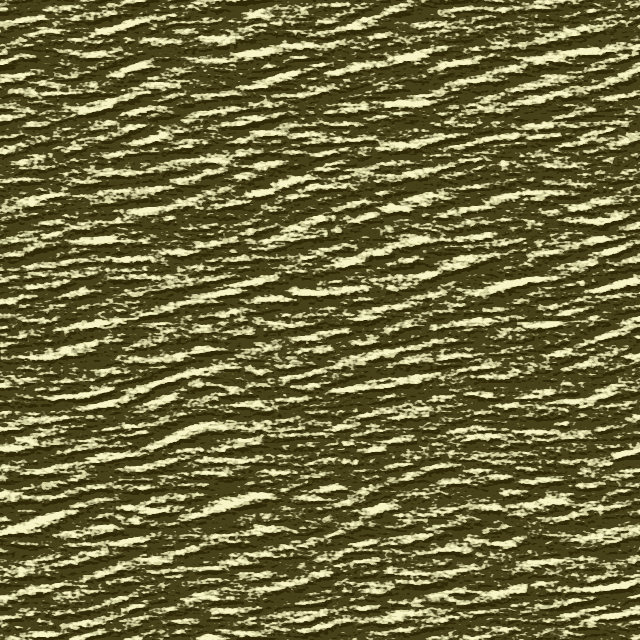
Reproduce this texture procedurally as a WebGL 2 fragment shader.

```glsl
#version 300 es
precision highp float;

uniform vec2 u_resolution;
out vec4 fragColor;

// Palette, from deep shade to highlight
const vec3 SHADE = vec3(0.19, 0.16, 0.03);
const vec3 OLIVE = vec3(0.28, 0.26, 0.10);
const vec3 MOSS  = vec3(0.44, 0.42, 0.25);
const vec3 STRAW = vec3(0.67, 0.66, 0.49);
const vec3 CREAM = vec3(0.84, 0.83, 0.63);
const vec3 LIGHT = vec3(0.97, 0.96, 0.78);

// Cells per canvas, along and across each layer
const vec2 STREAK_FREQ = vec2(10.0, 57.0);
const vec2 STRAND_FREQ = vec2(21.0, 104.0);
const vec2 FRAY_FREQ   = vec2(73.0, 217.0);
const vec2 GRAIN_FREQ  = vec2(170.0, 290.0);

const float STREAK_SLOPE = 0.27;
const float STRAND_SLOPE = 0.06;
const float STREAK_WEIGHT = 0.67;
const float STRAND_WEIGHT = 0.60;
const float FRAY_WEIGHT   = 0.40;

const float WARP_FREQ = 5.0;
const float WARP_AMOUNT = 0.004;
const vec2  BAND_OFFSET = vec2(0.0, 0.8);   // half a band, in cells
const float BAND_SCALE = 0.68;
const vec2  SHADOW_OFFSET = vec2(-0.002, 0.004);
const float UNIT_DEVIATION = 4.75; // scales gradient noise to a deviation of one

uint hash(ivec2 cell, uint seed) {
    uvec2 c = uvec2(cell);
    uint h = c.x * 1597u + c.y * 51749u + seed * 7919u;
    h = (h ^ (h >> 16)) * 73244475u;
    h = (h ^ (h >> 15)) * 73244475u;
    return h ^ (h >> 16);
}

float cornerSlope(ivec2 cell, vec2 offset, uint seed) {
    float angle = float(hash(cell, seed) & 1023u) * 6.2832 / 1024.0;
    return dot(vec2(cos(angle), sin(angle)), offset);
}

float gradientNoise(vec2 p, uint seed) {
    ivec2 i = ivec2(floor(p));
    vec2 f = fract(p);
    vec2 w = f * f * (3.0 - 2.0 * f);
    float a = cornerSlope(i, f, seed);
    float b = cornerSlope(i + ivec2(1, 0), f - vec2(1.0, 0.0), seed);
    float c = cornerSlope(i + ivec2(0, 1), f - vec2(0.0, 1.0), seed);
    float d = cornerSlope(i + ivec2(1, 1), f - vec2(1.0, 1.0), seed);
    return UNIT_DEVIATION * mix(mix(a, b, w.x), mix(c, d, w.x), w.y);
}

// Noise with an even rhythm across the bands and no broad clumps
float bandNoise(vec2 p, uint seed) {
    return BAND_SCALE * (gradientNoise(p, seed) - gradientNoise(p + BAND_OFFSET, seed));
}

vec2 shear(vec2 p, float slope) {
    return vec2(p.x, p.y - slope * p.x);
}

// Slanted streaks broken up by flatter strands and frayed edges
float streakHeight(vec2 p) {
    vec2 warped = p + vec2(0.0, WARP_AMOUNT * gradientNoise(p * WARP_FREQ, 1u));
    float streak = bandNoise(shear(warped, STREAK_SLOPE) * STREAK_FREQ, 2u);
    float strand = bandNoise(shear(warped, STRAND_SLOPE) * STRAND_FREQ, 3u);
    float fray = gradientNoise(p * FRAY_FREQ, 4u);
    return STREAK_WEIGHT * streak + STRAND_WEIGHT * strand + FRAY_WEIGHT * fray;
}

void main() {
    vec2 p = gl_FragCoord.xy / min(u_resolution.x, u_resolution.y);
    float height = streakHeight(p);
    float grain = gradientNoise(p * GRAIN_FREQ, 5u);

    // Ground, shaded beneath the streaks
    float relief = streakHeight(p + SHADOW_OFFSET) - height + 0.45 * grain;
    vec3 color = mix(OLIVE, SHADE, smoothstep(0.4, 1.5, relief));

    // Streaks, brightening towards their grainy crests
    float crest = height + 0.30 * grain;
    color = mix(color, MOSS, smoothstep(0.12, 0.48, crest));
    color = mix(color, STRAW, smoothstep(0.45, 0.68, crest));
    color = mix(color, CREAM, smoothstep(0.76, 1.02, crest));
    color = mix(color, LIGHT, smoothstep(1.25, 1.70, crest));

    fragColor = vec4(color, 1.0);
}
```
